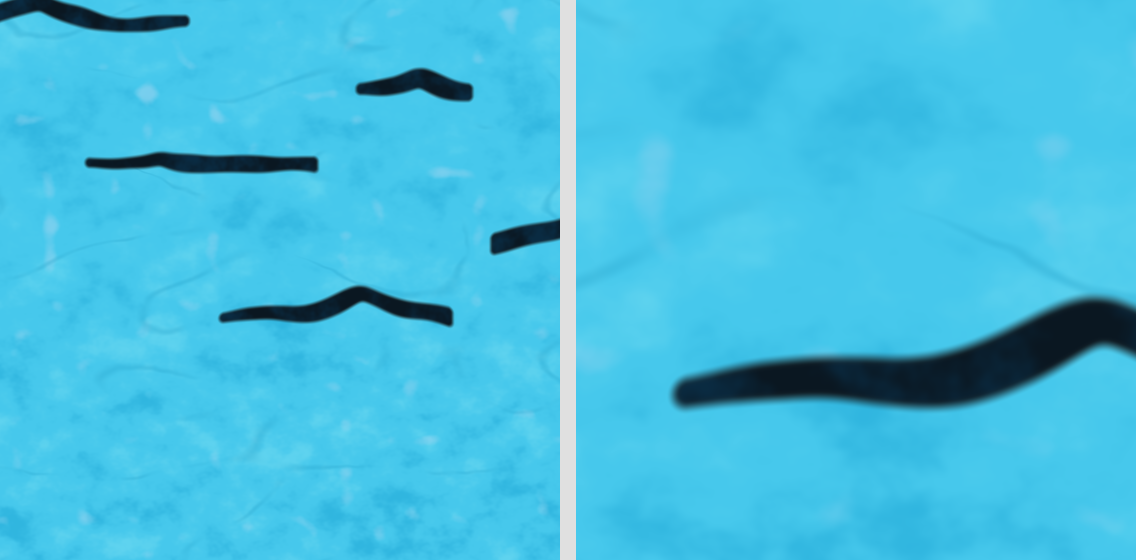
Left, the full canvas; right, a detail of the centre.
This pattern is drawn by a WebGL 2 fragment shader. Its source:

```glsl
#version 300 es
precision highp float;
// Dark brush strokes scattered over a mottled, bright cyan paint ground.
// Each stroke is a rounded bar bent along a kinked, noisy spine; the ground
// is layered gradient noise with pale flecks and faint darker wisps.

uniform vec2 u_resolution;
out vec4 fragColor;

const vec3 GROUND = vec3(0.275, 0.785, 0.925);
const vec3 GROUND_DEEP = vec3(0.16, 0.69, 0.86);
const vec3 GROUND_PALE = vec3(0.40, 0.84, 0.94);
const vec3 FLECK = vec3(0.60, 0.83, 0.94);
const vec3 INK_DARK = vec3(0.04, 0.09, 0.13);
const vec3 INK_BLUE = vec3(0.04, 0.17, 0.26);
const vec3 INK_RIM = vec3(0.17, 0.25, 0.25);

const int STROKES = 5;
const float STROKE_STEP = 0.62;     // horizontal shift between strokes
const float STROKE_TOP = 0.97;      // height of the first stroke
const float STROKE_DROP = 0.13;     // descent between strokes
const float LONG_HALF = 0.205;
const float SHORT_HALF = 0.10;
const float HALF_WIDTH = 0.0155;
const float CORNER = 0.009;
const float KINK_HEIGHT = 0.05;
const float KINK_REACH = 0.09;
const float WAVE = 0.03;
const float EDGE = 0.0042;          // half width of the soft outline

float hash(vec2 p) {
    uvec2 q = uvec2(ivec2(floor(p)) + 4096);
    uint h = q.x * 1664525u + q.y * 22695477u;
    h = (h ^ (h >> 15)) * 2246822519u;
    h = (h ^ (h >> 13)) * 3266489917u;
    return float((h ^ (h >> 16)) >> 8) / 16777216.0;
}

float cornerSlope(vec2 cell, vec2 offset) {
    float angle = 6.2832 * hash(cell);
    return dot(vec2(cos(angle), sin(angle)), offset);
}

float gradientNoise(vec2 p) {
    vec2 cell = floor(p), f = fract(p);
    vec2 u = f * f * f * (f * (f * 6.0 - 15.0) + 10.0);
    vec2 e = vec2(1.0, 0.0);
    float low = mix(cornerSlope(cell, f), cornerSlope(cell + e, f - e), u.x);
    float high = mix(cornerSlope(cell + e.yx, f - e.yx), cornerSlope(cell + 1.0, f - 1.0), u.x);
    return mix(low, high, u.y);
}

float fbm(vec2 p) {
    float sum = 0.0, gain = 0.6;
    for (int i = 0; i < 4; i++) {
        sum += gain * gradientNoise(p);
        p = mat2(0.8, 0.6, -0.6, 0.8) * p * 2.0 + 7.3;
        gain *= 0.55;
    }
    return sum;
}

// Height of a stroke's centre line: one soft kink plus a slow wave.
float spine(float x, float kink, float seed) {
    float away = length(vec2(x - kink, 0.012));
    float bump = KINK_HEIGHT * (exp(-away / KINK_REACH) - 0.4);
    return bump + WAVE * gradientNoise(vec2(x * 7.0, seed + 0.4));
}

// Signed distance to one stroke, negative inside.
float strokeDistance(vec2 p, int index) {
    float n = float(index), seed = n * 11.0 + 3.0;
    float halfLength = index % 2 == 0 ? LONG_HALF : SHORT_HALF;
    halfLength *= mix(0.9, 1.1, hash(vec2(seed, 1.0)));
    vec2 centre = vec2(fract(0.12 + STROKE_STEP * n), STROKE_TOP - STROKE_DROP * n);
    vec2 local = p - centre;
    float kink = halfLength * mix(-0.55, 0.55, hash(vec2(seed, 2.0)));

    float slope = (spine(local.x + 0.002, kink, seed) - spine(local.x - 0.002, kink, seed)) / 0.004;
    local.y = (local.y - spine(local.x, kink, seed)) * inversesqrt(1.0 + slope * slope);

    float side = hash(vec2(seed, 3.0)) < 0.5 ? -1.0 : 1.0;
    float taper = mix(0.55, 1.0, smoothstep(-1.0, -0.4, side * local.x / halfLength));
    float width = HALF_WIDTH * taper * (1.0 + 0.45 * gradientNoise(vec2(local.x * 11.0, seed + 5.5)));
    float corner = min(CORNER, width);
    vec2 q = abs(local) - vec2(halfLength, width) + corner;
    return length(max(q, 0.0)) + min(max(q.x, q.y), 0.0) - corner;
}

vec3 paintGround(vec2 p) {
    float lower = 1.0 - smoothstep(0.2, 0.65, p.y);
    float broad = fbm(p * vec2(5.0, 7.0) + 2.0);
    float fine = fbm(p * vec2(15.0, 19.0) + 31.0);
    float tone = 0.7 * broad + mix(0.4, 0.75, lower) * fine;
    vec3 colour = mix(GROUND, GROUND_DEEP, 0.75 * smoothstep(0.0, 0.45, -tone));
    colour = mix(colour, GROUND_PALE, 0.75 * smoothstep(0.0, 0.45, tone));

    // Pale flecks and thin wisps
    float fleck = smoothstep(0.34, 0.62, gradientNoise(p * vec2(17.0, 21.0) + 53.0) + 0.15 * fine);
    colour = mix(colour, FLECK, 0.6 * fleck);
    float ridge = abs(gradientNoise(p * vec2(3.0, 6.0) + 71.0 + 0.15 * broad));
    float wisp = (1.0 - smoothstep(0.0, 0.035, ridge)) * smoothstep(0.05, 0.35, broad + 0.1);
    return mix(colour, GROUND_DEEP * 0.92, 0.3 * wisp);
}

void main() {
    float shortSide = min(u_resolution.x, u_resolution.y);
    vec2 p = gl_FragCoord.xy / shortSide;

    float d = 1.0;
    for (int i = 0; i < STROKES; i++) d = min(d, strokeDistance(p, i));

    float soft = max(EDGE, 0.75 / shortSide);
    vec3 ink = mix(INK_DARK, INK_BLUE, smoothstep(-0.25, 0.4, fbm(p * 16.0 + 90.0)));
    ink = mix(ink, INK_RIM, 0.45 * smoothstep(-0.006, 0.0, d));
    float cover = 1.0 - smoothstep(-soft, soft, d);
    fragColor = vec4(mix(paintGround(p), ink, cover), 1.0);
}
```
